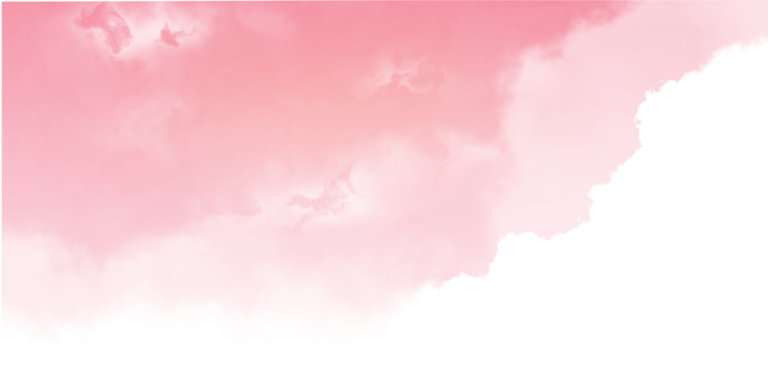
A Shadertoy shader for this background:

```glsl
// Pink watercolour sky on white paper: a deep wash over a paler one.
// Two noise-warped height curves bound the washes; soft blobs lift out clouds.
// Pigment density is summed first, then subtracted from the white paper.

#define PIGMENT vec3(0.043, 0.43, 0.355)  // light absorbed by the rose wash
#define PEACH vec3(0.036, 0.42, 0.405)    // light absorbed by the warm centre
#define EDGE_WARP 0.1
#define FRAY 0.025
#define GRAIN 0.2
#define CLOUD_COUNT 11

// Position, horizontal radius, strength of each lifted cloud
const vec4 CLOUDS[CLOUD_COUNT] = vec4[](
    vec4(0.32, 0.915, 0.13, 0.75), vec4(0.47, 0.95, 0.08, 0.60),
    vec4(1.05, 0.80, 0.11, 0.42),  vec4(0.88, 0.48, 0.14, 0.75),
    vec4(1.22, 0.61, 0.09, 0.38),  vec4(1.34, 0.79, 0.07, 0.35),
    vec4(0.65, 0.45, 0.12, 0.38),  vec4(0.40, 0.68, 0.14, 0.22),
    vec4(0.03, 0.36, 0.10, 0.30),  vec4(1.02, 0.57, 0.10, 0.30),
    vec4(0.68, 0.95, 0.08, 0.20));

float hash(vec2 p) {
    vec3 q = fract(vec3(p.xyx) * 0.1031);
    q += dot(q, q.yzx + 33.33);
    return fract((q.x + q.y) * q.z);
}

float noise(vec2 p) {
    vec2 cell = floor(p), f = fract(p);
    f = f * f * (3.0 - 2.0 * f);
    return mix(mix(hash(cell), hash(cell + vec2(1, 0)), f.x),
               mix(hash(cell + vec2(0, 1)), hash(cell + vec2(1, 1)), f.x), f.y);
}

float fbm(vec2 p) {
    float sum = 0.0, amp = 0.5;
    for (int i = 0; i < 5; i++) {
        sum += amp * noise(p);
        p = mat2(1.6, 1.2, -1.2, 1.6) * p + 7.3;
        amp *= 0.5;
    }
    return sum;
}

// Lower limit of all paint
float paleEdge(float x) {
    return 0.16 + 0.05 * smoothstep(0.2, 0.36, x) - 0.15 * smoothstep(0.52, 0.78, x)
        + 0.23 * smoothstep(0.82, 1.22, x) + 0.09 * smoothstep(1.25, 1.33, x)
        + 0.21 * smoothstep(1.42, 1.68, x) + 0.18 * smoothstep(1.655, 1.695, x)
        + 0.15 * smoothstep(1.69, 2.0, x);
}

// Lower limit of the deep wash
float deepEdge(float x) {
    return 0.36 - 0.035 * smoothstep(0.0, 0.15, x) + 0.05 * smoothstep(0.3, 0.55, x)
        + 0.1 * smoothstep(0.55, 0.68, x) + 0.13 * smoothstep(0.82, 1.25, x)
        + 0.24 * smoothstep(1.27, 1.37, x) + 0.14 * smoothstep(1.36, 1.62, x)
        + 0.2 * smoothstep(1.58, 1.8, x);
}

// Turns a height above a curve into an approximate distance
float slopeDistance(float height, float before, float after) {
    float slope = (after - before) / 0.02;
    return height / sqrt(1.0 + slope * slope);
}

float paleDensity(vec2 p) {
    float right = smoothstep(1.21, 1.37, p.x - 0.1 * (p.y - 0.5));
    float centre = smoothstep(0.48, 0.74, p.x);
    float density = mix(0.18, 0.42 * smoothstep(0.05, 0.46, p.y), centre);
    float rightDensity = mix(0.21, 0.42, smoothstep(0.4, 0.95, p.y));
    rightDensity *= 1.0 - 0.4 * smoothstep(1.75, 2.0, p.x);
    return mix(density, rightDensity, right);
}

float cloudLift(vec2 p, float texture1) {
    float lift = 0.0;
    for (int i = 0; i < CLOUD_COUNT; i++) {
        vec4 c = CLOUDS[i];
        vec2 q = (p - c.xy) / (c.z * vec2(1.0, 0.55));
        lift += c.w * exp(-dot(q, q));
    }
    return lift * smoothstep(0.27, 0.58, texture1);
}

void mainImage(out vec4 fragColor, in vec2 fragCoord) {
    vec2 p = fragCoord / iResolution.xy * vec2(2.0, 1.0);
    float pixel = 1.0 / iResolution.y;

    // Ragged, domain-warped positions
    vec2 warp = vec2(fbm(p * 9.0), fbm(p * 9.0 + 31.7)) - 0.48;
    vec2 fray = vec2(fbm(p * 34.0 + 5.0), fbm(p * 34.0 + 61.0)) - 0.48;
    float blotch = fbm(p * 9.0 + warp * 2.5 + 12.0);
    float wisps = fbm(p * 15.0 + warp * 3.0 + 47.0);
    vec2 q = p + warp * EDGE_WARP * 0.8 + fray * FRAY * 2.0;
    vec2 r = p + warp * EDGE_WARP * 1.8 + fray * FRAY;

    // Wash coverage: feathered on the left, crisp on the right
    float paleDist = slopeDistance(q.y - paleEdge(q.x), paleEdge(q.x - 0.01), paleEdge(q.x + 0.01));
    float paleSoft = mix(0.065, 0.006, smoothstep(0.85, 1.25, p.x)) + 0.02 * smoothstep(1.75, 1.95, p.x);
    paleSoft = max(paleSoft, pixel);
    float pale = smoothstep(-paleSoft, paleSoft, paleDist);

    float deepDist = slopeDistance(r.y - deepEdge(r.x), deepEdge(r.x - 0.01), deepEdge(r.x + 0.01));
    float middle = smoothstep(0.5, 0.75, p.x) * (1.0 - smoothstep(1.15, 1.3, p.x));
    float deepSoft = mix(0.05, 0.09, middle) - 0.015 * smoothstep(1.25, 1.4, p.x);
    float deep = smoothstep(-deepSoft, deepSoft, deepDist);

    // Pigment density, weaker and warmer in the centre
    vec2 fromCentre = (p - vec2(0.88, 0.7)) / vec2(0.48, 0.2);
    float warm = exp(-dot(fromCentre, fromCentre));
    vec2 fromThin = (p - vec2(1.02, 0.62)) / vec2(0.5, 0.2);
    float thin = exp(-dot(fromThin, fromThin));
    float deepDensity = mix(0.41, 0.98, clamp((p.y - 0.32) / 0.68, 0.0, 1.0)) - 0.09 * thin;
    float density = mix(paleDensity(r), deepDensity, deep);
    density *= 1.0 + GRAIN * (blotch - 0.48);
    density *= 1.0 - min(cloudLift(p + warp * 0.12, wisps), 0.8);
    density *= pale;

    // Thin bare paper margin along the left and top
    density *= smoothstep(0.002, 0.002 + 2.0 * pixel, p.x);
    float top = 1.0 - 0.004 * (1.0 - smoothstep(0.0, 1.2, p.x));
    density *= 1.0 - smoothstep(top - pixel, top + pixel, p.y);

    fragColor = vec4(1.0 - density * mix(PIGMENT, PEACH, warm), 1.0);
}
```
